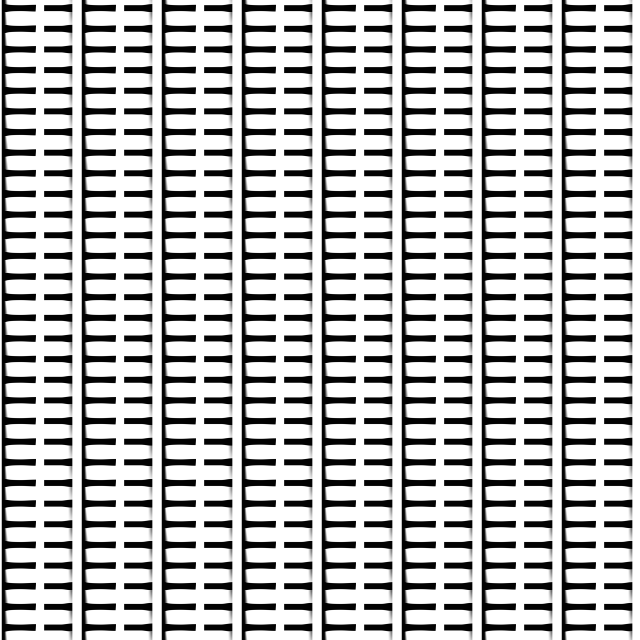
A Shadertoy shader for this pattern:

```glsl
// Black ladder columns: a spine with flared rungs, a gap, and a second row of bars with soft shading.

const float COLUMNS = 8.0;
const float ROWS = 31.0;
const float TAU = 6.2831853;

// Lengths below are in column widths.
const float ROW_HEIGHT = COLUMNS / ROWS;
const float BAR_PHASE = 0.605;           // bar centre, as a share of the row
const vec2 RUNG_SPAN = vec2(0.021, 0.447);
const vec2 BAR_SPAN = vec2(0.553, 0.905);
const float HALF_THICKNESS = 0.036;
const float ROOT_FLARE = 0.024;
const float TIP_FLARE = 0.006;
const float BAR_FLARE = 0.014;
const float EDGE_SOFTNESS = 0.016;
const float END_SLANT = 0.06;
const float SPINE_CORE = 0.050;
const vec2 SPINE_HAZE = vec2(0.062, 0.026); // fade width above and below a bar
const float TAIL_START = 0.845;
const vec2 TAIL_SHADE = vec2(0.12, 0.62);   // strength above and below a bar
const float HAZE_VARIATION = 0.10;

// Coverage of the interval span, with edges one pixel wide.
float spanMask(float x, vec2 span, float pixel) {
    float inside = min(x - span.x, span.y - x);
    return smoothstep(-0.5 * pixel, 0.5 * pixel, inside);
}

// Coverage of a horizontal stroke of the given half thickness.
float strokeMask(float y, float halfThickness, float pixel) {
    float soft = 0.5 * max(EDGE_SOFTNESS, pixel);
    return 1.0 - smoothstep(-soft, soft, abs(y) - halfThickness);
}

// Slow layered waves with whole periods across the canvas.
float hazeVariation(vec2 uv) {
    float waves = sin(TAU * 3.0 * uv.y) + 0.5 * sin(TAU * (7.0 * uv.y + uv.x));
    return 1.0 + HAZE_VARIATION * waves;
}

float inkAmount(vec2 uv, float pixel) {
    float x = fract(uv.x * COLUMNS);
    float rise = fract(uv.y * ROWS - BAR_PHASE);  // 0 above a bar, 1 below the next
    float y = (fract(rise + 0.5) - 0.5) * ROW_HEIGHT;
    float haze = hazeVariation(uv);

    // Rung that widens towards the spine and slightly at its tip
    float rungHalf = HALF_THICKNESS
        + ROOT_FLARE * exp(-max(x - SPINE_CORE, 0.0) / 0.05)
        + TIP_FLARE * smoothstep(0.25, RUNG_SPAN.y, x);
    vec2 rungSpan = RUNG_SPAN + vec2(0.0, END_SLANT * y);
    float rung = strokeMask(y, rungHalf, pixel) * spanMask(x, rungSpan, pixel);

    // Separate bar that widens towards its right end
    float barHalf = HALF_THICKNESS + 0.001
        + BAR_FLARE * smoothstep(0.76, BAR_SPAN.y, x);
    float bar = strokeMask(y, barHalf, pixel) * spanMask(x, BAR_SPAN, pixel);

    // Spine with a sharp left side and a hazy right side
    float hazeWidth = mix(SPINE_HAZE.x, SPINE_HAZE.y, rise) * haze;
    float spine = 1.0 - smoothstep(SPINE_CORE, SPINE_CORE + hazeWidth, x);
    spine *= spanMask(x, RUNG_SPAN, pixel);

    // Grey tail hanging from the right end of each bar
    float tail = mix(TAIL_SHADE.x, TAIL_SHADE.y, smoothstep(0.1, 0.95, rise)) * haze;
    tail *= smoothstep(TAIL_START, BAR_SPAN.y, x) * spanMask(x, BAR_SPAN, pixel);

    return clamp(max(max(rung, bar), max(spine, tail)), 0.0, 1.0);
}

void mainImage(out vec4 fragColor, in vec2 fragCoord) {
    vec2 uv = fragCoord / iResolution.xy;
    float pixel = COLUMNS / min(iResolution.x, iResolution.y);
    vec3 paper = vec3(1.0);
    vec3 ink = vec3(0.008);
    fragColor = vec4(mix(paper, ink, inkAmount(uv, pixel)), 1.0);
}
```
